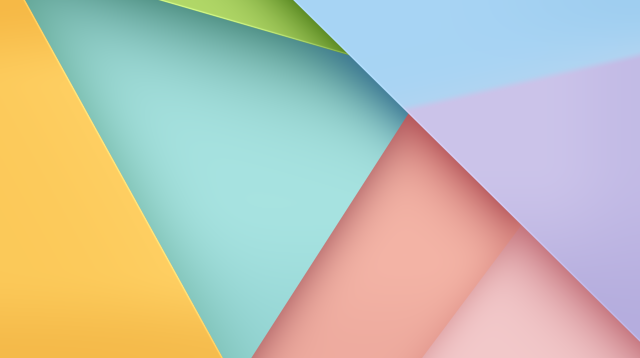
Reproduce this background procedurally as a WebGL 2 fragment shader.

```glsl
#version 300 es
precision highp float;

uniform vec2 u_resolution;
out vec4 outColor;

#define ASPECT 1.788
#define YELLOW vec3(0.985, 0.785, 0.345)
#define TEAL vec3(0.655, 0.890, 0.882)
#define GREEN vec3(0.700, 0.850, 0.410)
#define SKY vec3(0.655, 0.830, 0.955)
#define LAVENDER vec3(0.795, 0.765, 0.915)
#define CORAL vec3(0.955, 0.705, 0.650)
#define ROSE vec3(0.950, 0.785, 0.790)
#define RIM_WIDTH 0.0022

// Signed distance to the line from a to b, positive on its left.
float side(vec2 p, vec2 a, vec2 b) {
    vec2 along = normalize(b - a);
    vec2 offset = p - a;
    return along.x * offset.y - along.y * offset.x;
}

// Antialiased coverage of the positive side.
float cover(float d) {
    float pixel = 0.7 / u_resolution.y;
    return smoothstep(-pixel, pixel, d);
}

// Soft shadow that fades with distance from a raised edge.
float shadow(float d, float reach) {
    float t = max(d, 0.0) / reach;
    return exp(-t - 0.4 * t * t);
}

// Thin light line just inside an edge.
float rim(float d) {
    return exp(-pow((d - RIM_WIDTH) / RIM_WIDTH, 2.0));
}

void main() {
    vec2 p = gl_FragCoord.xy / u_resolution * vec2(ASPECT, 1.0);

    // Sheet edges
    float yellowEdge = side(p, vec2(0.070, 1.0), vec2(0.623, 0.0));
    float greenEdge = side(p, vec2(0.442, 1.0), vec2(0.970, 0.847));
    float diagonal = side(p, vec2(0.819, 1.0), vec2(1.786, 0.047));
    float coralEdge = side(p, vec2(1.140, 0.681), vec2(0.702, 0.0));
    float roseEdge = side(p, vec2(1.456, 0.370), vec2(1.179, 0.0));
    float skyEdge = side(p, vec2(1.140, 0.695), vec2(1.786, 0.844));

    // Teal sheet, shaded by its three neighbours
    vec3 teal = mix(TEAL, vec3(0.55, 0.81, 0.81), 0.6 * smoothstep(0.45, 0.0, p.y));
    teal = mix(teal, vec3(0.38, 0.66, 0.57), (0.35 + 0.25 * p.y) * shadow(yellowEdge, 0.11));
    teal = mix(teal, vec3(0.24, 0.50, 0.44), 0.78 * shadow(-greenEdge, 0.17));
    teal = mix(teal, vec3(0.24, 0.47, 0.59), 0.85 * shadow(-diagonal, 0.085));

    // Coral sheet below the teal one
    vec3 coral = mix(CORAL, vec3(0.90, 0.62, 0.58), 0.4 * smoothstep(0.3, 0.0, p.y));
    coral = mix(coral, vec3(0.66, 0.36, 0.38), 0.65 * shadow(coralEdge, 0.07));
    coral = mix(coral, vec3(0.70, 0.32, 0.34), 0.85 * shadow(-diagonal, 0.10));
    coral = mix(coral, vec3(0.86, 0.54, 0.51), 0.4 * shadow(-roseEdge, 0.05));

    // Rose sheet in the lower corner
    vec3 rose = mix(ROSE, vec3(0.84, 0.58, 0.59), 0.55 * shadow(roseEdge, 0.05));
    rose = mix(rose, vec3(0.74, 0.40, 0.44), 0.8 * shadow(-diagonal, 0.11));

    // Green strip
    vec3 green = mix(GREEN, vec3(0.31, 0.50, 0.10), 0.85 * shadow(-diagonal, 0.10));

    // Yellow sheet, brightest along its middle
    vec3 yellow = mix(YELLOW, vec3(1.0, 0.82, 0.40), shadow(-yellowEdge, 0.25) * 0.7);
    yellow = mix(yellow, vec3(0.94, 0.69, 0.25), 0.6 * smoothstep(0.25, 0.0, p.y));
    yellow = mix(yellow, vec3(0.95, 0.69, 0.23), 0.7 * smoothstep(0.75, 1.0, p.y));

    // Sky and lavender meet in a soft fold
    vec3 sky = mix(SKY, vec3(0.60, 0.79, 0.93), 0.6 * smoothstep(1.2, 1.8, p.x) * smoothstep(0.8, 1.0, p.y));
    sky = mix(sky, vec3(0.71, 0.83, 0.94), shadow(skyEdge, 0.07) * 0.7);
    vec3 lavender = mix(LAVENDER, vec3(0.68, 0.65, 0.85), 0.85 * smoothstep(0.55, 0.05, p.y));
    lavender = mix(lavender, vec3(0.72, 0.69, 0.88), 0.45 * smoothstep(1.5, 1.8, p.x));
    vec3 upper = mix(lavender, sky, smoothstep(-0.012, 0.016, skyEdge));

    // Stack the sheets
    vec3 pinks = mix(coral, rose, cover(roseEdge));
    vec3 color = mix(teal, pinks, cover(coralEdge));
    green += 0.12 * rim(greenEdge);
    color = mix(color, green, cover(greenEdge));
    yellow += 0.10 * rim(-yellowEdge);
    color = mix(color, yellow, cover(-yellowEdge));
    upper += 0.05 * rim(diagonal);
    color = mix(color, upper, cover(diagonal));

    outColor = vec4(clamp(color, 0.0, 1.0), 1.0);
}
```
